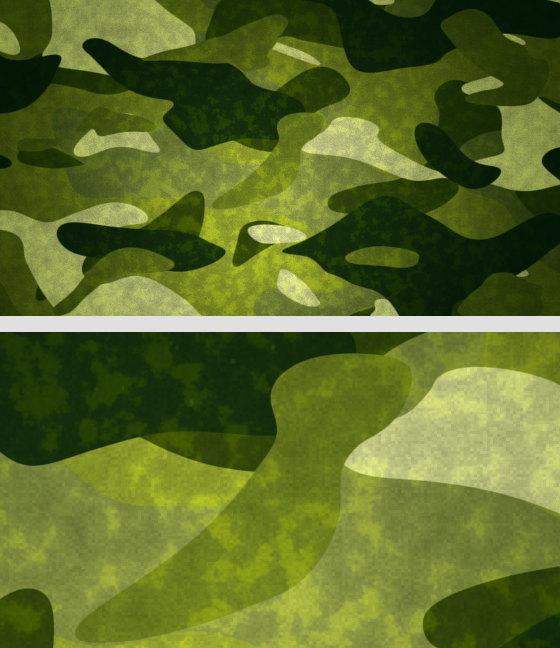
Top: the whole. Bottom: its middle third, enlarged.
A WebGL 2 fragment shader for this pattern:

```glsl
#version 300 es
precision highp float;
// Woodland camouflage under a warm spotlight on worn cloth.
// Stretched, warped gradient noise is cut into flat blobs, which are stacked
// in five inks; each ink fades from a lit tone to a shaded tone.
uniform vec2 u_resolution;
out vec4 fragColor;

float hash(vec2 p) {
    return fract(sin(dot(p, vec2(127.1, 311.7))) * 43758.5453);
}

// Dot product of a random unit gradient with the offset from its corner.
float corner(vec2 cell, vec2 offset) {
    float angle = 6.28318 * hash(cell);
    return dot(vec2(cos(angle), sin(angle)), offset);
}

float noise(vec2 p) {
    vec2 i = floor(p), f = fract(p);
    vec2 u = f * f * f * (f * (f * 6.0 - 15.0) + 10.0);
    vec2 e = vec2(1.0, 0.0);
    return mix(mix(corner(i, f), corner(i + e.xy, f - e.xy), u.x),
               mix(corner(i + e.yx, f - e.yx), corner(i + e.xx, f - e.xx), u.x), u.y);
}

float fbm(vec2 p) {
    float sum = 0.0, gain = 1.0;
    for (int i = 0; i < 4; i++) {
        sum += gain * noise(p);
        p = mat2(1.6, 1.2, -1.2, 1.6) * p + 3.7;
        gain *= 0.6;
    }
    return sum;
}

// Coverage of one ink: long lobed patches, fewer as the cut rises.
float patches(vec2 p, float seed, float scale, float cut) {
    vec2 shift = seed * vec2(17.3, 9.1);
    p += 0.13 * vec2(noise(p * 3.1 + shift), noise(p * 3.1 - shift));
    p.y += 0.25 * sin(seed * 2.3) * p.x;
    vec2 q = p * scale * vec2(2.1, 4.6) + shift;
    float field = noise(q) + 0.28 * noise(q * 1.9 + 5.3) - cut;
    float soft = 0.8 * fwidth(field);
    return smoothstep(-soft, soft, field);
}

void main() {
    vec2 p = gl_FragCoord.xy / u_resolution.y;
    float aspect = u_resolution.x / u_resolution.y;

    // Spotlight a little below the middle
    vec2 away = p - vec2(0.47 * aspect, 0.36);
    float light = exp(-3.0 * dot(away, away));

    // Inks, shaded to lit
    vec3 olive = mix(vec3(0.16, 0.22, 0.02), vec3(0.60, 0.66, 0.18), light);
    vec3 moss = mix(vec3(0.11, 0.18, 0.02), vec3(0.55, 0.60, 0.27), light);
    vec3 khaki = mix(vec3(0.50, 0.55, 0.25), vec3(0.80, 0.82, 0.56), light);
    vec3 bronze = mix(vec3(0.07, 0.14, 0.01), vec3(0.21, 0.29, 0.04), light);
    vec3 forest = mix(vec3(0.01, 0.08, 0.02), vec3(0.10, 0.20, 0.05), light);

    // Stacked patches, dark ones thinning out under the light
    vec3 color = olive;
    color = mix(color, moss, patches(p, 1.0, 0.9, 0.03));
    color = mix(color, bronze, patches(p, 2.0, 1.0, 0.10 + 0.10 * light));
    color = mix(color, khaki, patches(p, 3.0, 1.0, 0.21 - 0.05 * light));
    color = mix(color, forest, patches(p, 4.0, 0.85, 0.10 + 0.10 * light));
    color = mix(color, mix(bronze, olive, 0.6), patches(p, 5.0, 1.2, 0.29));

    // Worn cloth: broad stains, yellow mottling in the light, fine grain
    float stain = fbm(p * 5.0);
    float mottle = fbm(p * 26.0 + 8.0);
    float grain = hash(floor(p * 288.0)) - 0.5;
    color *= 1.0 + 0.10 * stain + 0.12 * mottle + 0.10 * grain;
    color += vec3(0.07, 0.07, -0.04) * light * smoothstep(0.0, 0.4, mottle + 0.5 * stain);

    // Pale flecks where the print has rubbed off
    float fleck = smoothstep(0.50, 0.62, noise(p * 70.0));
    color += 0.05 * fleck * (0.3 + light);

    fragColor = vec4(clamp(color, 0.0, 1.0), 1.0);
}
```
